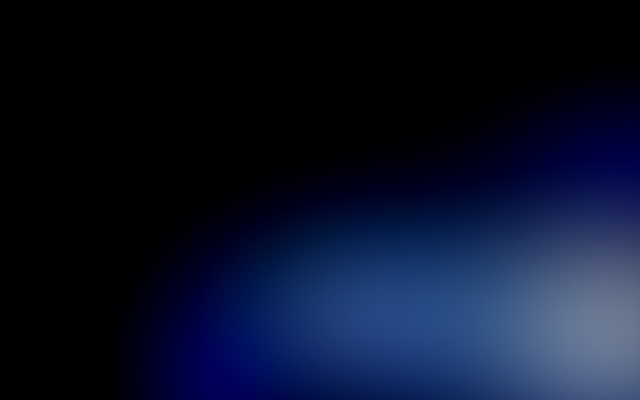
Give the GLSL for this background, as a Shadertoy shader.

```glsl
// Soft blue and grey light rising from the lower right of a black field.
// Each colour channel sums elliptical Gaussian glows, then subtracts a floor,
// so blue spreads furthest, green less, and red stays near the cores.

const vec2 CANVAS = vec2(1.6, 1.0);
const vec3 BLACK_FLOOR = vec3(0.08, 0.09, 0.07);

// Elliptical Gaussian: 1 at the centre, falling off by radius on each axis.
float glow(vec2 p, vec2 centre, vec2 radius) {
    vec2 d = (p - centre) / radius;
    return exp(-dot(d, d));
}

// Steel blue pool in the lower middle.
vec3 steelPool(vec2 p) {
    return vec3(
        0.20 * glow(p, vec2(0.90, 0.21), vec2(0.30, 0.22)),
        0.32 * glow(p, vec2(0.90, 0.22), vec2(0.37, 0.25)),
        0.50 * glow(p, vec2(0.90, 0.21), vec2(0.38, 0.286)));
}

// Pale grey core near the right edge.
vec3 greyCore(vec2 p) {
    return vec3(
        0.50 * glow(p, vec2(1.53, 0.18), vec2(0.35, 0.29)),
        0.55 * glow(p, vec2(1.53, 0.17), vec2(0.38, 0.32)),
        0.62 * glow(p, vec2(1.53, 0.15), vec2(0.42, 0.42)));
}

// Pure blue fringes at the lower left and along the right edge.
float blueFringe(vec2 p) {
    return 0.28 * glow(p, vec2(0.52, 0.00), vec2(0.20, 0.28))
         + 0.15 * glow(p, vec2(1.60, 0.625), vec2(0.30, 0.18));
}

void mainImage(out vec4 fragColor, in vec2 fragCoord) {
    vec2 p = fragCoord / iResolution.xy * CANVAS;

    vec3 light = steelPool(p) + greyCore(p);
    light.b += blueFringe(p);

    // The floor cuts the faint tails to black.
    fragColor = vec4(clamp(light - BLACK_FLOOR, 0.0, 1.0), 1.0);
}
```
